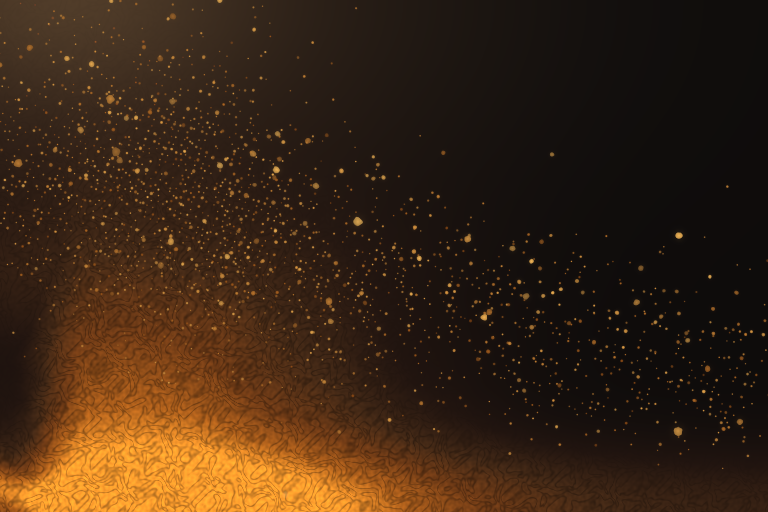
Give the GLSL for this background, as a WebGL 2 fragment shader.

```glsl
#version 300 es
precision highp float;
// Golden sparks and dust drifting over a dark backdrop with an amber glow below.
// A heat field of soft lobes feeds a colour ramp; crackled gradient noise gives it
// grain, and hashed grids of four sizes scatter round specks along a falling band.

uniform vec2 u_resolution;
out vec4 fragColor;

#define GLOW_CENTER vec2(0.27, 0.10)
#define GLOW_SIZE vec2(0.45, 0.40)
#define GLOW_HEAT 0.58
#define FLOOR_HEIGHT 0.13
#define HAZE_COLOR vec3(0.17, 0.14, 0.09)
#define CLUSTER_CENTER vec2(0.36, 0.68)
#define CRACKLE_SCALE 62.0
#define CRACKLE_DEPTH 0.26
#define SPARK_DARK vec3(0.55, 0.29, 0.08)
#define SPARK_LIGHT vec3(1.0, 0.77, 0.38)
#define SPECK_LAYERS 4

const vec3 RAMP[6] = vec3[6](
    vec3(0.055, 0.045, 0.043), vec3(0.13, 0.08, 0.06), vec3(0.25, 0.15, 0.08),
    vec3(0.42, 0.22, 0.08), vec3(0.64, 0.35, 0.10), vec3(0.95, 0.59, 0.17));

vec3 hash3(vec2 cell) {
    vec3 q = fract(cell.xyx * vec3(0.1031, 0.1030, 0.0973));
    q += dot(q, q.yxz + 33.33);
    return fract((q.xxy + q.yzz) * q.zyx);
}

float cornerSlope(vec2 cell, vec2 offset) {
    float angle = 6.2832 * hash3(cell).x;
    return dot(vec2(cos(angle), sin(angle)), offset);
}

float gradientNoise(vec2 p) {
    vec2 i = floor(p), f = p - i, e = vec2(1.0, 0.0);
    vec2 w = f * f * f * (f * (f * 6.0 - 15.0) + 10.0);
    float low = mix(cornerSlope(i, f), cornerSlope(i + e, f - e), w.x);
    float high = mix(cornerSlope(i + e.yx, f - e.yx), cornerSlope(i + 1.0, f - 1.0), w.x);
    return mix(low, high, w.y);
}

// Soft elliptical bump with value 1 at its centre
float lobe(vec2 p, vec2 center, vec2 size) {
    vec2 d = (p - center) / size;
    return exp(-dot(d, d));
}

vec3 heatColor(float heat) {
    vec3 color = RAMP[0];
    for (int i = 1; i < 6; i++)
        color = mix(color, RAMP[i], clamp(heat * 5.6 - float(i - 1), 0.0, 1.0));
    return color;
}

float heatField(vec2 p) {
    // Main amber body with a dark shadow at its lower left
    float wobble = 0.03 * gradientNoise(p * 5.0) + 0.012 * gradientNoise(p * 25.0);
    float edge = smoothstep(0.02, 0.17, p.x + wobble);
    edge = max(edge, 0.65 * smoothstep(0.28, 0.52, p.y));
    float heat = GLOW_HEAT * edge * lobe(p + wobble, GLOW_CENTER, GLOW_SIZE);

    // Bright floor across the full width, and a streak in the left corner
    float floorHeat = 0.27 + 0.28 * exp(-pow((p.x - 0.6) / 0.5, 2.0));
    heat += floorHeat * exp(-pow(p.y / FLOOR_HEIGHT, 2.0));
    heat += 0.36 * lobe(p + vec2(0.0, 0.35 * p.x), vec2(0.0, 0.05), vec2(0.17, 0.045));

    return heat + 0.15 * (1.0 - smoothstep(0.1, 1.3, p.x));
}

// Chance of a speck: a band falling to the right plus a cluster at upper left
float speckDensity(vec2 p, float fineness) {
    float offset = p.y - (0.75 - 0.31 * (p.x - 0.2)) + 0.13 * fineness;
    float above = mix(0.26, 0.14, smoothstep(0.2, 0.9, p.x));
    float band = exp(-pow(offset / (offset > 0.0 ? above : 0.21), 2.0));
    float cluster = lobe(p, CLUSTER_CENTER, vec2(0.2, 0.22));
    float fade = mix(1.0, 0.65, smoothstep(0.4, 1.4, p.x));
    return (0.65 * band * fade + 0.5 * cluster) * smoothstep(0.04, 0.25, p.y);
}

vec3 addSpecks(vec3 color, vec2 p, float pixel) {
    for (int i = 0; i < SPECK_LAYERS; i++) {
        float layer = float(i);
        float fineness = 1.0 - layer / float(SPECK_LAYERS - 1);
        float scale = 76.0 * pow(0.55, layer);
        float turn = 0.4 + 0.7 * layer;
        mat2 spin = mat2(cos(turn), sin(turn), -sin(turn), cos(turn));
        vec2 grid = spin * p * scale;
        vec2 cell = floor(grid);
        vec3 rnd = hash3(cell + 57.0 * layer);
        vec3 look = hash3(cell + 19.7 + 83.0 * layer);

        // Jittered disc, slightly uneven, with a lit core and a faint halo
        vec2 center = cell + 0.25 + 0.5 * rnd.xy;
        float radius = 0.0021 * pow(1.5, layer) * (0.65 + 0.75 * look.x * look.x);
        float dist = length(grid - center) / scale;
        dist += radius * 0.3 * gradientNoise(p * 130.0);
        float disc = 1.0 - smoothstep(radius - pixel * 0.7, radius + pixel * 0.7, dist);
        float halo = 0.12 * exp(-pow(dist / (radius * 1.6), 2.0));

        float chance = speckDensity(transpose(spin) * (cell + 0.5) / scale, fineness);
        float present = step(rnd.z, chance * mix(0.33, 0.8, fineness));
        float shine = mix(look.y, 1.0, 0.35 * (1.0 - fineness)) * mix(1.0, 0.65, fineness);
        vec3 spark = mix(SPARK_DARK, SPARK_LIGHT, shine) * (1.08 - 0.25 * dist / radius);
        float opacity = present * mix(0.55, 1.0, look.z) * max(disc, halo);
        color = mix(color, max(color, spark), opacity);
    }
    return color;
}

void main() {
    vec2 p = gl_FragCoord.xy / u_resolution.y;
    float heat = heatField(p);
    vec3 color = heatColor(heat);
    color += HAZE_COLOR * lobe(p, vec2(0.1, 1.03), vec2(0.38, 0.27));
    color += 0.3 * HAZE_COLOR * lobe(p, vec2(0.6, 1.0), vec2(0.6, 0.4));

    // Leathery crackle that shows where the surface is lit
    float crease = abs(gradientNoise(p * CRACKLE_SCALE + 2.0 * gradientNoise(p * 21.0)));
    float grain = gradientNoise(p * CRACKLE_SCALE * 2.1);
    float relief = smoothstep(0.0, 0.22, crease) - 0.65 + 0.8 * grain;
    color *= 1.0 + CRACKLE_DEPTH * relief * smoothstep(0.1, 0.4, heat);

    color = addSpecks(color, p, 1.0 / u_resolution.y);
    fragColor = vec4(clamp(color, 0.0, 1.0), 1.0);
}
```
